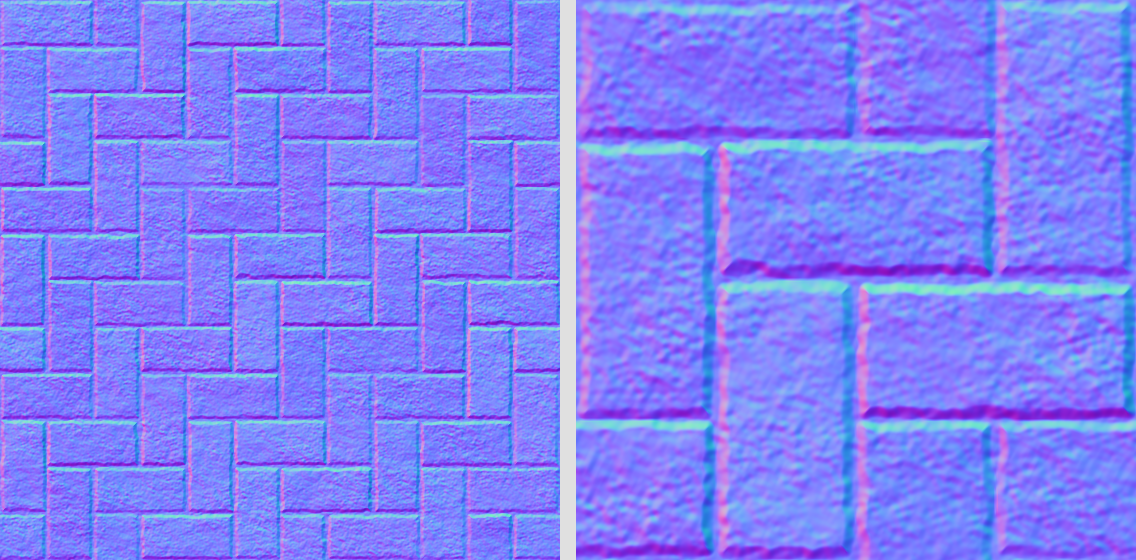
Left: the whole. Right: its middle third, enlarged.
This texture map is drawn by a WebGL 1 fragment shader. Its source:

```glsl
precision highp float;

uniform vec2 u_resolution;

const float CELLS = 12.0;           // brick widths across and down, a multiple of 4
const float HALF_GAP = 0.006;       // flat joint floor on each side, in cells
const float BEVEL = 0.09;           // width of the sloped brick edge
const float JOINT_DEPTH = 0.037;
const float DEPTH_VARIATION = 0.7;
const float CORNER_RADIUS = 0.06;
const float PILLOW_WIDTH = 0.2;     // soft rounding further inside the brick
const float PILLOW_HEIGHT = 0.008;
const float EDGE_WOBBLE = 0.03;
const float EDGE_CRUMBLE = 0.028;
const float CHIP_SIZE = 0.03;
const float BRICK_SHIFT = 0.03;     // placement error between bricks
const vec2 BRICK_TILT = vec2(0.10, 0.18);
const float GRAIN_HEIGHT = 0.02;
const vec2 SLOPE_GAIN = vec2(0.85, 1.1);
const float SAMPLE_STEP = 0.012;

float hash(vec2 p) {
  return fract(sin(dot(p, vec2(127.1, 311.7))) * 43758.5453);
}

vec2 hash2(vec2 p) {
  return vec2(hash(p), hash(p + 37.3));
}

// Value noise that wraps after the given number of lattice steps.
float tiledNoise(vec2 p, float period) {
  vec2 i = floor(p);
  vec2 f = fract(p);
  vec2 u = f * f * (3.0 - 2.0 * f);
  vec2 lo = mod(i, period);
  vec2 hi = mod(i + 1.0, period);
  return mix(mix(hash(lo), hash(vec2(hi.x, lo.y)), u.x),
             mix(hash(vec2(lo.x, hi.y)), hash(hi), u.x), u.y);
}

// Pebbly stone grain; whole-number turns of the lattice keep it seamless.
float grain(vec2 p) {
  vec2 turned = vec2(2.0 * p.x + p.y, 3.0 * p.y - p.x);
  vec2 crossed = vec2(p.x - 2.0 * p.y, 2.0 * p.x + p.y);
  float coarse = 1.3 * tiledNoise(turned, CELLS)
               + 0.9 * tiledNoise(turned * 2.0, CELLS * 2.0);
  float medium = 0.7 * tiledNoise(crossed * 4.0, CELLS * 4.0);
  float fine = 0.65 * tiledNoise(turned * 6.0, CELLS * 6.0)
             + 0.5 * tiledNoise(crossed * 10.0, CELLS * 10.0);
  float roughness = 0.6 + 0.8 * tiledNoise(p * 2.0 + 0.7, CELLS * 2.0);
  return coarse + roughness * (medium + fine);
}

// Herringbone: each row steps the four-cell sequence one cell sideways.
void findBrick(vec2 p, out vec2 origin, out vec2 size) {
  vec2 cell = floor(p);
  float stage = mod(cell.x - cell.y + 0.5, 4.0);
  bool lying = stage < 2.0;
  size = lying ? vec2(2.0, 1.0) : vec2(1.0, 2.0);
  origin = cell;
  if (lying && stage > 1.0) origin.x -= 1.0;
  if (!lying && stage < 3.0) origin.y -= 1.0;
}

// Distance inward from the worn outline of a brick.
float insideDistance(vec2 p, vec2 origin, vec2 size) {
  vec2 id = mod(origin, CELLS);
  vec2 shift = (hash2(id + 5.7) - 0.5) * BRICK_SHIFT;
  vec2 local = abs(p - origin - 0.5 * size - shift);
  vec2 q = local - 0.5 * size + HALF_GAP + CORNER_RADIUS;
  float inside = CORNER_RADIUS - length(max(q, 0.0)) - min(max(q.x, q.y), 0.0);
  float wobble = tiledNoise(p * 4.0, CELLS * 4.0) - 0.4;
  float crumble = tiledNoise(p * 13.0, CELLS * 13.0) - 0.5;
  float chip = smoothstep(0.75, 1.0, tiledNoise(p * 3.0 + 0.4, CELLS * 3.0));
  return inside - EDGE_WOBBLE * wobble - EDGE_CRUMBLE * crumble - CHIP_SIZE * chip;
}

float height(vec2 p) {
  vec2 origin, size;
  findBrick(p, origin, size);
  float inside = insideDistance(p, origin, size);
  float lift = 1.0 + DEPTH_VARIATION * (hash(mod(origin, CELLS) + 2.9) - 0.5);
  lift *= 0.45 + 1.1 * tiledNoise(p * 1.0 + 0.3, CELLS);
  float top = smoothstep(0.0, BEVEL, inside);
  float pillow = smoothstep(0.0, PILLOW_WIDTH, inside);
  return JOINT_DEPTH * lift * top + PILLOW_HEIGHT * pillow
       + GRAIN_HEIGHT * grain(p) * mix(0.75, 1.0, top);
}

void main() {
  // Cell coordinates with rows counted from the top.
  vec2 p = gl_FragCoord.xy / u_resolution * CELLS;
  p.y = CELLS - p.y;

  // Surface slope by central differences, never finer than half a pixel.
  float e = max(SAMPLE_STEP, 0.5 * CELLS / u_resolution.y);
  vec2 slope = vec2(height(p + vec2(e, 0.0)) - height(p - vec2(e, 0.0)),
                    height(p + vec2(0.0, e)) - height(p - vec2(0.0, e))) / (2.0 * e);
  slope *= SLOPE_GAIN;

  // Slight lean of each brick.
  vec2 origin, size;
  findBrick(p, origin, size);
  float top = smoothstep(0.0, BEVEL, insideDistance(p, origin, size));
  slope += top * BRICK_TILT * (hash2(mod(origin, CELLS) + 11.3) - 0.5);

  // Encode the normal as colour.
  vec3 normal = normalize(vec3(slope, 1.0));
  gl_FragColor = vec4(normal * 0.5 + 0.5, 1.0);
}
```
